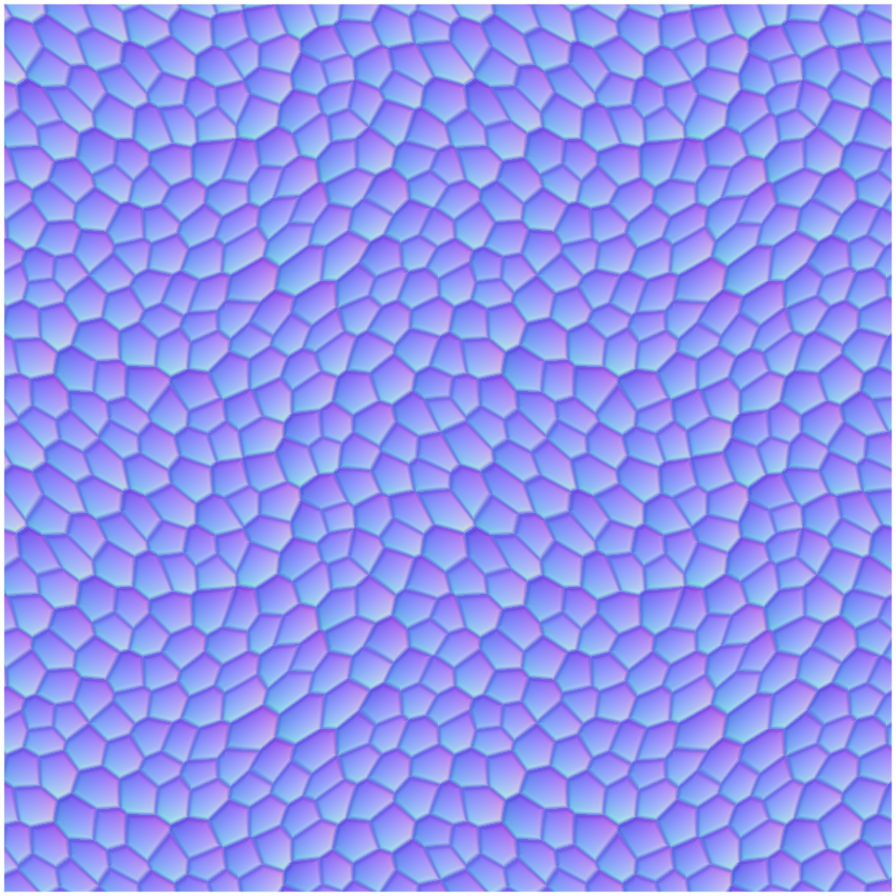
This texture map is drawn by a Shadertoy shader. Its source:

```glsl
// Normal map of a tiling, domed cellular pebble surface inside a thin white frame.

const float CELLS = 24.0;        // cells across the canvas
const float ROW = 6.0 / 7.0;     // row height relative to cell width

vec2 hash22(vec2 p) {
    vec2 s = vec2(dot(p, vec2(127.1, 311.7)), dot(p, vec2(269.5, 183.3)));
    return fract(sin(s) * 43758.55);
}

// Jittered centre of a staggered lattice cell; repeats every 12 columns, 14 rows
vec2 cellCentre(vec2 id) {
    vec2 jitter = (hash22(mod(id, vec2(12.0, 14.0)) + 3.0) - 0.5) * 0.52;
    float stagger = 0.5 * mod(id.y, 2.0);
    return (id + vec2(0.5 + stagger, 0.5)) * vec2(1.0, ROW) + jitter;
}

// Offsets from p to the nearest and second nearest centres
void nearestTwo(vec2 p, out vec2 first, out vec2 second) {
    vec2 base = floor(p / vec2(1.0, ROW));
    first = second = vec2(9.0);
    for (int j = -2; j <= 2; j++)
    for (int i = -2; i <= 2; i++) {
        vec2 d = cellCentre(base + vec2(i, j)) - p;
        if (dot(d, d) < dot(first, first)) {
            second = first;
            first = d;
        } else if (dot(d, d) < dot(second, second)) {
            second = d;
        }
    }
}

vec3 surfaceColour(vec2 uv) {
    // Gentle swirl bends the rows
    vec2 p = uv * CELLS;
    p += vec2(0.5, -0.5) * sin(p.yx * 6.2832 / 12.0 + vec2(0.6, 2.1));

    vec2 first, second;
    nearestTwo(p, first, second);
    vec2 across = normalize(second - first);
    float edge = dot(0.5 * (first + second), across);

    // Dome slope, steeper at the rim and flat in the groove
    vec2 slope = -first + across * 0.16 * smoothstep(0.2, 0.04, edge);
    slope *= mix(0.25, 1.0, smoothstep(0.0, 0.08, edge));
    float groove = 1.0 - smoothstep(0.0, 0.11, edge);

    vec3 colour = vec3(0.59, 0.605, 0.98);
    colour.r += 0.29 * slope.x - 0.05 * slope.y;
    colour.g += 0.05 * slope.x - 0.36 * slope.y;
    colour.b -= 0.12 * dot(slope, slope);
    return colour - groove * vec3(0.13, 0.13, 0.07);
}

void mainImage(out vec4 fragColor, in vec2 fragCoord) {
    vec2 uv = fragCoord / iResolution.xy;
    vec3 colour = surfaceColour(uv);

    // White frame
    vec2 inset = min(uv, 1.0 - uv);
    float frame = 1.0 - smoothstep(0.0035, 0.0060, min(inset.x, inset.y));
    fragColor = vec4(mix(colour, vec3(1.0), frame), 1.0);
}
```
